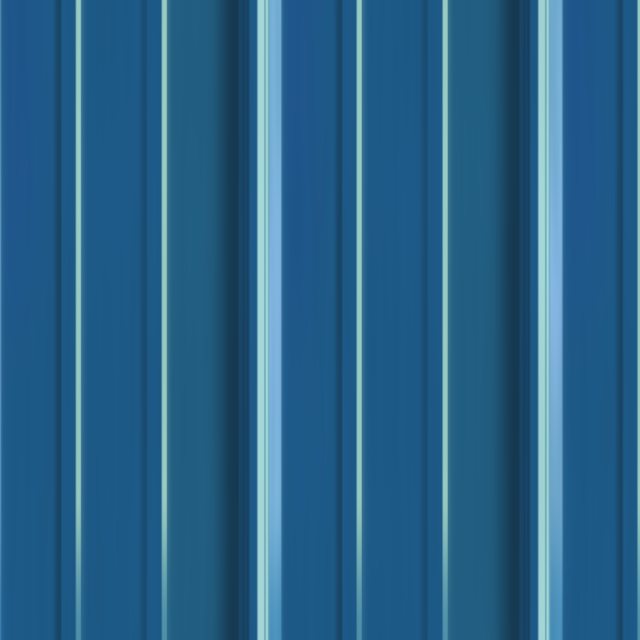
Reproduce this texture procedurally as a Shadertoy shader.

```glsl
// Blue ribbed sheet metal: vertical folds with shaded seams and bright edge glints.

// Layout: PERIOD and START in canvas widths, the rest in fractions of a period
const float PERIOD = 0.4388;
const float START = 0.0169;
const vec2 FOLD_EDGES = vec2(0.180, 0.485);
const vec2 GLINT_CENTRES = vec2(0.241, 0.547);
const float GLINT_HALF = 0.0095;
const float SHADOW_START = 0.665;
const float SHADOW_FULL = 0.795;
const float SEAM = 0.813;
const float LEDGE = 0.849;
const vec2 RIDGE = vec2(0.878, 0.964);
const vec2 GROOVES = vec2(0.905, 0.918);

// Colours
const vec3 PANEL = vec3(0.115, 0.350, 0.528);
const vec3 VIOLET_PANEL = vec3(0.120, 0.335, 0.545);
const vec3 TEAL_PANEL = vec3(0.130, 0.368, 0.505);
const vec3 SHADOW = vec3(0.085, 0.225, 0.320);
const vec3 NAVY = vec3(0.095, 0.270, 0.410);
const vec3 GLINT = vec3(0.610, 0.810, 0.765);
const vec3 GLINT_LOW = vec3(0.360, 0.620, 0.700);
const vec3 RIDGE_PALE = vec3(0.640, 0.835, 0.840);
const vec3 RIDGE_BLUE = vec3(0.450, 0.675, 0.825);
const vec3 RIDGE_LOW = vec3(0.290, 0.570, 0.735);
const vec3 GROOVE = vec3(0.390, 0.640, 0.690);

// Surface variation
const vec2 STREAK_SCALE = vec2(85.0, 2.5);
const vec2 CLOUD_SCALE = vec2(7.0, 2.5);
const float STREAK_AMOUNT = 0.025;

vec2 hashGradient(vec2 cell) {
    vec3 q = fract(cell.xyx * vec3(0.1031, 0.1030, 0.0973));
    q += dot(q, q.yzx + 33.33);
    float angle = 6.2832 * fract((q.x + q.y) * q.z);
    return vec2(cos(angle), sin(angle));
}

float gradientNoise(vec2 p) {
    vec2 i = floor(p), f = fract(p);
    vec2 w = f * f * f * (f * (f * 6.0 - 15.0) + 10.0);
    vec2 e = vec2(0.0, 1.0);
    float low = mix(dot(hashGradient(i), f),
                    dot(hashGradient(i + e.yx), f - e.yx), w.x);
    float high = mix(dot(hashGradient(i + e), f - e),
                     dot(hashGradient(i + e.yy), f - e.yy), w.x);
    return mix(low, high, w.y);
}

// Soft step centred on edge
float rise(float x, float edge, float soft) {
    return smoothstep(edge - soft, edge + soft, x);
}

float band(float x, float a, float b, float soft) {
    return rise(x, a, soft) * (1.0 - rise(x, b, soft));
}

void mainImage(out vec4 fragColor, in vec2 fragCoord) {
    vec2 uv = fragCoord / iResolution.xy;
    float u = fract((uv.x - START) / PERIOD);
    float aa = 0.8 / (iResolution.x * PERIOD);
    float soft = max(aa, 0.004);

    float streak = gradientNoise(uv * STREAK_SCALE);
    float cloud = gradientNoise(uv * CLOUD_SCALE + 4.7);
    float lowFade = smoothstep(0.0, 0.24, uv.y);

    // Flat panels
    float violet = (1.0 - rise(u, 0.10, 0.10) + rise(u, 0.98, 0.02))
                 * smoothstep(0.3, 0.75, uv.y);
    vec3 color = mix(PANEL, VIOLET_PANEL, clamp(violet + 0.3 * cloud, 0.0, 1.0));
    color = mix(color, TEAL_PANEL, band(u, GLINT_CENTRES.y, SEAM, soft));

    // Narrow folds: shade gathers to the left of a crisp edge, then a glint
    for (int i = 0; i < 2; i++) {
        float edge = FOLD_EDGES[i];
        float shade = smoothstep(edge - 0.035, edge - 0.008, u)
                    * (1.0 - rise(u, edge, soft));
        color = mix(color, SHADOW, shade * (i == 0 ? 0.62 : 0.42));

        float d = u - GLINT_CENTRES[i];
        float halo = exp(-pow(max(d, 0.0) / 0.018, 2.0)) * rise(d, 0.0, soft);
        float line = band(d, -GLINT_HALF, GLINT_HALF, max(aa, 0.0045));
        vec3 glint = mix(GLINT_LOW, GLINT, lowFade);
        color = mix(color, glint, max(line * mix(0.8, 0.97, lowFade), 0.3 * halo));
    }

    // Deep shadow running into the seam, then a streaked navy ledge
    float deep = smoothstep(SHADOW_START, SHADOW_FULL, u);
    color = mix(color, SHADOW, deep * deep * (1.0 - rise(u, SEAM, soft)));
    float stripes = 0.5 + 0.5 * cos((u - SEAM) * 6.2832 / 0.016);
    vec3 ledge = mix(NAVY, SHADOW, 0.45 * stripes);
    color = mix(color, ledge, band(u, SEAM, LEDGE, max(aa, 0.006)));

    // Broad ridge: pale lip, two grooves and a blue flank
    vec3 flank = mix(RIDGE_LOW, RIDGE_BLUE, lowFade);
    float sheen = exp(-pow((uv.y - 0.53) / 0.2, 2.0));
    flank += vec3(0.05, 0.025, 0.045) * sheen + 0.05 * streak;
    vec3 ridge = mix(RIDGE_PALE, flank, rise(u, GROOVES.y, soft));
    for (int i = 0; i < 2; i++) {
        float groove = band(u, GROOVES[i] - 0.003, GROOVES[i] + 0.003, max(aa, 0.003));
        ridge = mix(ridge, GROOVE, groove * (i == 0 ? 0.85 : 0.6));
    }
    color = mix(color, ridge, band(u, RIDGE.x, RIDGE.y, max(aa, 0.005)));
    float ridgeHalo = exp(-max(u - RIDGE.y, 0.0) / 0.008) * step(RIDGE.y, u);
    color = mix(color, flank, 0.22 * ridgeHalo);

    // Brushed grain along the folds
    color *= 1.0 + STREAK_AMOUNT * (streak + cloud);
    fragColor = vec4(color, 1.0);
}
```
